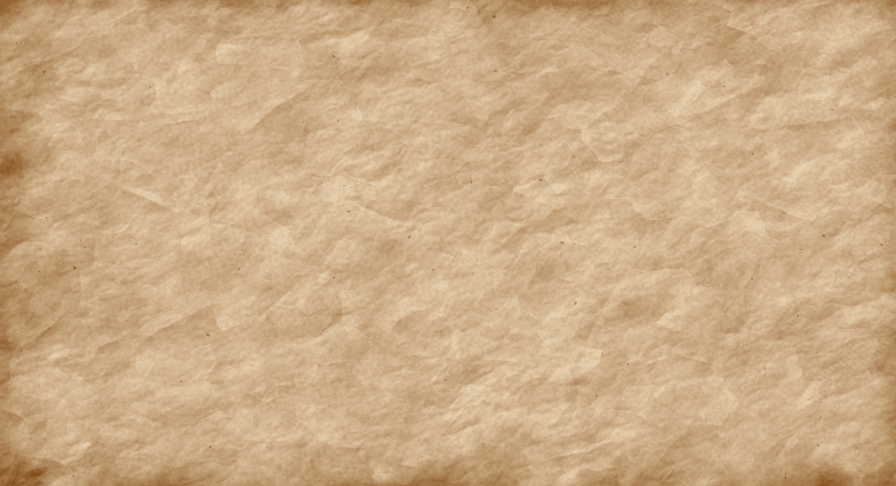
Reproduce this texture procedurally as a Shadertoy shader.

```glsl
// Aged parchment: a warm tan sheet with fine mottling and crisp small wrinkles.
// Folded noise lit from the upper left, tilted facets and thin creases give the
// crumpling; fibre grain, tiny specks and browned, uneven edges finish it.
const vec3 PAPER = vec3(0.81, 0.69, 0.54);
const vec3 TONE_SLOPE = vec3(1.0, 1.3, 1.48);  // darker paper is also browner
const vec2 LIGHT = vec2(-0.5, 0.86);

float hash(vec2 p) { return fract(sin(dot(p, vec2(127.1, 311.7))) * 43758.5453); }
vec2 hash2(vec2 p) { return vec2(hash(p), hash(p + 47.3)); }

mat2 rotation(float angle) {
    float c = cos(angle), s = sin(angle);
    return mat2(c, s, -s, c);
}

float noise(vec2 p) {
    vec2 cell = floor(p), f = fract(p);
    f = f * f * (3.0 - 2.0 * f);
    float low = mix(hash(cell), hash(cell + vec2(1, 0)), f.x);
    float high = mix(hash(cell + vec2(0, 1)), hash(cell + vec2(1, 1)), f.x);
    return mix(low, high, f.y);
}

float fbm(vec2 p, int octaves) {
    float sum = 0.0, amplitude = 0.5;
    for (int i = 0; i < octaves; i++) {
        sum += amplitude * noise(p);
        p = rotation(0.6) * p * 2.03 + 17.0;
        amplitude *= 0.5;
    }
    return sum;
}

vec2 warp(vec2 p, float amount) {
    return amount * (vec2(fbm(p, 4), fbm(p + 53.0, 4)) - 0.47);
}

// Crumpled height: sharply folded noise, stretched along the rising diagonal
float crumple(vec2 p) {
    p = rotation(-0.4) * p;
    p *= vec2(8.0, 13.0);
    float sum = 0.0, amplitude = 0.5;
    for (int i = 0; i < 4; i++) {
        float fold = abs(2.0 * noise(p) - 1.0);
        sum += amplitude * sqrt(fold * fold + 0.0005);
        p = rotation(0.8) * p * 1.93 + 9.0;
        amplitude *= 0.52;
    }
    return sum;
}

float relief(vec2 p, vec2 reach) { return crumple(p - reach) - crumple(p + reach); }

// Angular flakes, each a plane tilted its own way, so tones break at the borders
float facets(vec2 p) {
    vec2 home = floor(p), nearest = vec2(0.0), owner = home;
    float best = 9.0;
    for (int k = 0; k < 9; k++) {
        vec2 cell = home + vec2(k % 3 - 1, k / 3 - 1);
        vec2 offset = p - cell - hash2(cell);
        float distance2 = dot(offset, offset);
        if (distance2 < best) { best = distance2; nearest = offset; owner = cell; }
    }
    return dot(nearest, 2.0 * hash2(owner + 3.3) - 1.0);
}

// Tapered creases: a hard ridge line whose lit and shaded sides fade outward
float creases(vec2 p, float scale, float width) {
    p *= scale;
    float sum = 0.0;
    for (int k = 0; k < 9; k++) {
        vec2 cell = floor(p) + vec2(k % 3 - 1, k / 3 - 1);
        vec2 q = rotation(-mix(-0.5, 1.1, hash(cell + 5.1))) * (p - cell - 0.2 - 0.6 * hash2(cell));
        q.y += 0.6 * q.x * q.x * (hash(cell + 3.9) - 0.5);
        float taper = smoothstep(1.0, 0.1, abs(q.x) / mix(0.25, 0.75, hash(cell + 8.7)));
        float across = q.y / width;
        float side = hash(cell + 2.3) < 0.65 ? 1.0 : -1.0;
        float profile = across * inversesqrt(across * across + 0.03) * exp(-abs(across));
        sum += side * taper * profile * hash(cell + 6.4);
    }
    return sum;
}

// Sparse dark flecks, slightly elongated
float specks(vec2 p, float density) {
    vec2 cell = floor(p);
    vec2 q = rotation(6.28 * hash(cell + 4.4)) * (fract(p) - 0.2 - 0.6 * hash2(cell + 1.7));
    float radius = mix(0.025, 0.045, pow(hash(cell + 7.2), 3.0));
    return smoothstep(radius * 1.6, radius * 0.3, length(q * vec2(0.7, 1.2))) * step(hash(cell + 9.6), density);
}

// Browning that fades inward from each side, widest at the left
float edgeStain(vec2 p, float aspect) {
    vec2 q = p + warp(p * 14.0, 0.07);
    float blotch = max(0.3, 1.0 + 2.2 * (fbm(p * 9.0 + 12.0, 5) - 0.48));
    vec4 inset = max(vec4(q, aspect - q.x, 1.0 - q.y), 0.0);
    float stain = dot(vec4(0.15, 0.14, 0.08, 0.11), exp(-inset / vec4(0.09, 0.042, 0.025, 0.022)));
    vec2 blot = (q - vec2(0.03, 0.7)) / vec2(0.08, 0.11);
    return min((stain + 0.05 * exp(-dot(blot, blot))) * blotch, 0.24);
}

void mainImage(out vec4 fragColor, in vec2 fragCoord) {
    vec2 p = fragCoord / iResolution.y;
    vec2 warped = p + warp(p * 11.0, 0.035);
    vec2 along = rotation(-0.35) * warped;
    // Cloudy tone
    float tone = 0.005 + 0.13 * (fbm(along * vec2(11.0, 18.0), 5) - 0.485) + 0.025 * (noise(p * 2.3 + 6.0) - 0.5);
    tone -= 0.015 * smoothstep(0.8, 1.8, p.x) * smoothstep(0.7, 0.1, p.y);
    // Wrinkles gathered in patches, flakes and single creases
    float patchiness = 0.6 + 0.8 * noise(along * vec2(5.0, 9.0) + 21.0);
    tone += 0.32 * patchiness * relief(warped, LIGHT * 0.0028);
    tone += 0.04 * facets(along * vec2(8.0, 14.0)) + 0.04 * facets(along * vec2(21.0, 34.0) + 40.0);
    tone += 0.065 * creases(warped, 4.5, 0.05) + 0.05 * creases(warped + 3.7, 10.0, 0.07);
    // Fibre grain and flecks
    tone += 0.045 * (noise(rotation(0.5) * p * 210.0) - 0.5) + 0.035 * (noise(along * vec2(70.0, 160.0)) - 0.5);
    tone -= 0.16 * specks(p * 15.0, 0.12) + 0.08 * specks(p * 26.0 + 5.3, 0.18);
    tone -= edgeStain(p, iResolution.x / iResolution.y);
    fragColor = vec4(clamp(PAPER + TONE_SLOPE * min(tone, 0.09), 0.0, 1.0), 1.0);
}
```
